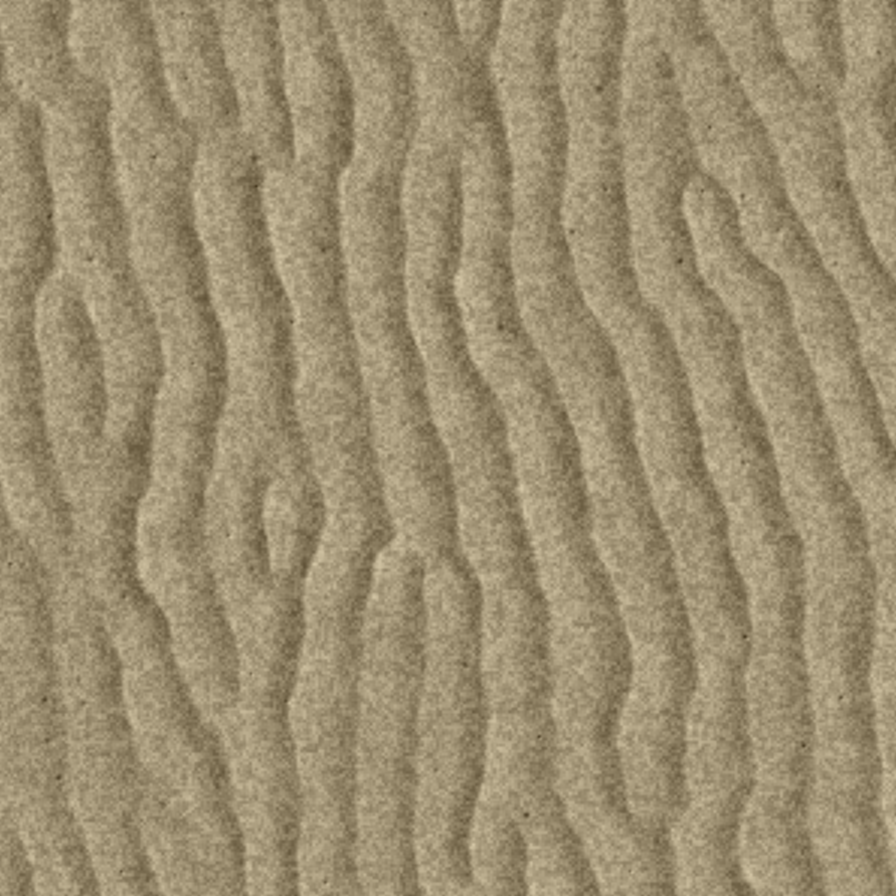
A Shadertoy shader for this texture:

```glsl
const float TAU = 6.28318;
const vec3 SAND = vec3(0.612, 0.558, 0.441);
const vec3 TONE_TINT = vec3(1.0, 1.0, 0.95);
const float RIPPLES = 14.0;          // ripples across the canvas
const float LEAN = 0.17;             // mean tilt, radians
const float LEAN_SPREAD = 0.5;
const float PHASE_SPREAD = 0.85;     // higher values break more ripples
const vec2 PATCHES = vec2(6.5, 5.5); // wave patches per canvas
const float PATCH_FALLOFF = 1.7;
const float RIPPLE_CONTRAST = 0.135;
const float LIP_LIGHT = 0.045;
const float GRAIN_CONTRAST = 0.125;
const float GRAIN_SCALE = 165.0;
const float PEBBLE_GRID = 26.0;
const float PEBBLE_SHARE = 0.08;
const float PEBBLE_RADIUS = 0.0032;

vec2 hash22(vec2 p) {
    vec3 q = fract(p.xyx * vec3(0.1031, 0.1030, 0.0973));
    q += dot(q, q.yzx + 33.33);
    return fract((q.xx + q.yz) * q.zy);
}

float valueNoise(vec2 p) {
    vec2 cell = floor(p), f = fract(p);
    f = f * f * (3.0 - 2.0 * f);
    float low = mix(hash22(cell).x, hash22(cell + vec2(1, 0)).x, f.x);
    float high = mix(hash22(cell + vec2(0, 1)).x, hash22(cell + 1.0).x, f.x);
    return mix(low, high, f.y);
}

vec2 waveDirection(float angle) {
    return vec2(cos(angle), sin(angle));
}

// Sum of local waves from jittered cells; its angle is the ripple phase
vec2 rippleWave(vec2 p) {
    vec2 home = floor(p * PATCHES), wave = vec2(0);
    float total = 0.0;
    for (int j = -2; j <= 2; j++)
    for (int i = -2; i <= 2; i++) {
        vec2 cell = home + vec2(i, j);
        vec2 center = (cell + hash22(cell + 40.0)) / PATCHES;
        vec2 rnd = hash22(cell + 90.0) - 0.5;
        vec2 offset = p - center;
        vec2 scaled = offset * PATCHES;
        float weight = exp(-PATCH_FALLOFF * dot(scaled, scaled));
        float cycles = dot(offset, waveDirection(LEAN + LEAN_SPREAD * rnd.x))
                     + dot(center, waveDirection(LEAN));
        float phase = TAU * (RIPPLES * cycles + PHASE_SPREAD * rnd.y);
        wave += weight * vec2(cos(phase), sin(phase));
        total += weight;
    }
    return wave / total;
}

// Bright lip on the left, broad back, shaded slope on the right
float rippleTone(vec2 p) {
    p.x += 0.003 * sin(p.y * 37.0 + 3.0 * sin(p.x * 19.0));
    p.x += 0.0015 * sin(p.y * 91.0 + p.x * 43.0);
    vec2 wave = rippleWave(p);
    float t = fract(atan(wave.y, wave.x) / TAU);
    float back = smoothstep(0.0, 0.13, t) * (1.0 - smoothstep(0.45, 0.94, t));
    float lip = exp(-pow((t - 0.13) / 0.08, 2.0));
    float strength = mix(0.55, 1.4, valueNoise(p * vec2(13.0, 8.0) + 7.0));
    strength *= smoothstep(0.0, 0.2, length(wave));
    return strength * (RIPPLE_CONTRAST * (back - 0.63) + LIP_LIGHT * (lip - 0.14));
}

float grainTone(vec2 p) {
    float coarse = valueNoise(p * GRAIN_SCALE) - 0.5;
    float fine = valueNoise(p.yx * GRAIN_SCALE * 1.8 + 31.0) - 0.5;
    float mottling = valueNoise(p * 38.0 + 11.0) - 0.5;
    return GRAIN_CONTRAST * (coarse + fine + 0.3 * mottling);
}

// Sparse dark pebbles, each with a lit side
float pebbleTone(vec2 p) {
    vec2 cell = floor(p * PEBBLE_GRID);
    vec2 center = (cell + 0.25 + 0.5 * hash22(cell + 17.0)) / PEBBLE_GRID;
    vec2 rnd = hash22(cell + 63.0);
    vec2 d = (p - center) / (PEBBLE_RADIUS * mix(0.6, 1.2, rnd.y));
    vec2 litSide = d - vec2(1.3, -0.9);
    float tone = 0.09 * exp(-dot(litSide, litSide)) - 0.2 * exp(-dot(d, d));
    return tone * step(rnd.x, PEBBLE_SHARE);
}

void mainImage(out vec4 fragColor, in vec2 fragCoord) {
    vec2 p = fragCoord / iResolution.y;
    float tone = rippleTone(p) + grainTone(p) + pebbleTone(p);
    fragColor = vec4(SAND + tone * TONE_TINT, 1.0);
}
```
